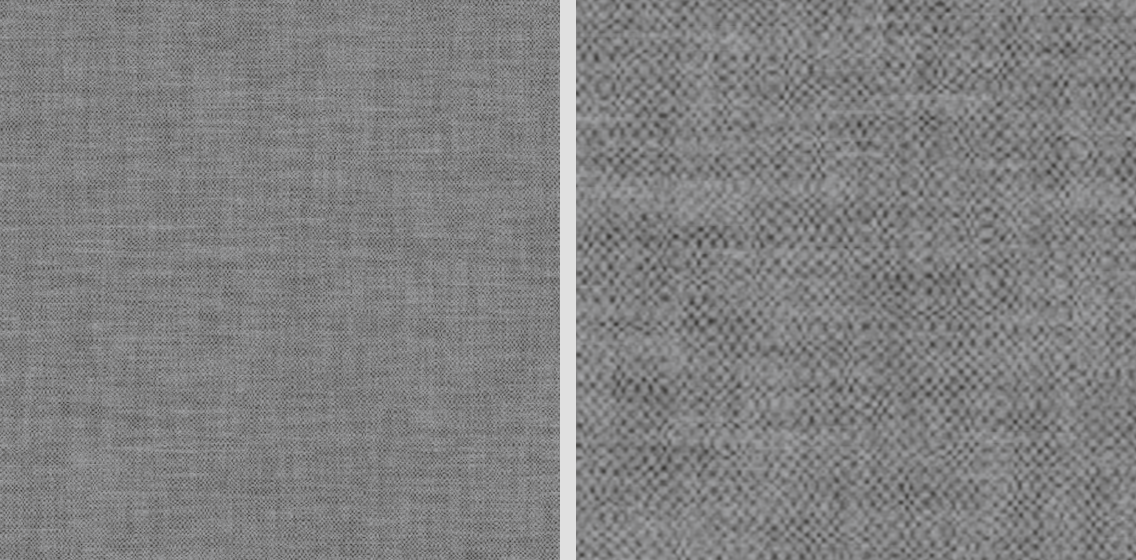
Left: the whole. Right: its middle third, enlarged.
Give the GLSL for this texture, as a three.js fragment shader.

```glsl
// Grey linen-like plain weave: fine staggered dark gaps between light yarns,
// with thin pale horizontal slubs and fainter vertical ones.
// A warped sine checker forms the weave; stretched value noise forms the yarns.
varying vec2 vUv;

const float PI = 3.14159265;
const vec2 THREADS = vec2(250.0, 222.0);   // warp and weft yarns per canvas
const vec3 MID_GREY = vec3(0.499, 0.499, 0.501);
const vec3 TONE_TINT = vec3(0.98, 1.0, 1.04); // cool lights, warm darks

float hash(vec2 cell) {
  vec3 p = fract(vec3(cell.xyx) * 0.1031);
  p += dot(p, p.yzx + 33.33);
  return fract((p.x + p.y) * p.z);
}

float noise(vec2 p) {
  vec2 cell = floor(p);
  vec2 f = fract(p);
  f = f * f * (3.0 - 2.0 * f);
  float low = mix(hash(cell), hash(cell + vec2(1.0, 0.0)), f.x);
  float high = mix(hash(cell + vec2(0.0, 1.0)), hash(cell + 1.0), f.x);
  return mix(low, high, f.y);
}

// Noise centred on zero, from -1 to 1
float signedNoise(vec2 p) {
  return 2.0 * noise(p) - 1.0;
}

// Uneven yarn spacing, in thread units
vec2 wander(vec2 uv, float amount) {
  float across = signedNoise(uv * vec2(110.0, 45.0) + 11.0);
  float up = signedNoise(uv * vec2(40.0, 105.0) + 47.0);
  return amount * vec2(across, up);
}

// Positive in the gaps, negative where a yarn crosses on top
float plainWeave(vec2 thread) {
  vec2 wave = sin(PI * thread);
  return wave.x * wave.y;
}

// Yarn character: single threads of long and short run
float yarn(vec2 uv, vec2 longRun, vec2 shortRun, float seed) {
  return 0.7 * signedNoise(uv * longRun + seed)
       + 0.6 * signedNoise(uv * shortRun + seed + 83.0);
}

// Sparse pale stretches of weft
float slub(vec2 uv, vec2 scale) {
  return smoothstep(0.72, 0.95, noise(uv * scale + 131.0));
}

void main() {
  vec2 thread = vUv * THREADS + wander(vUv, 0.55);

  // Single yarns in both directions
  float weft = yarn(vUv, vec2(13.0, 225.0), vec2(42.0, 250.0), 5.0);
  float warp = yarn(vUv, vec2(235.0, 12.0), vec2(255.0, 38.0), 17.0);
  float paleSlub = slub(vUv, vec2(12.0, 240.0));

  // Gaps deepen between thin yarns and close up under thick ones
  float weave = plainWeave(thread);
  float depth = 1.0 - 0.35 * weft - 0.3 * warp;
  depth += 0.45 * signedNoise(vUv * vec2(125.0, 150.0) + 211.0);
  depth *= 1.0 - 0.4 * paleSlub;
  float gap = (weave + 0.3 * weave * weave - 0.075) * max(depth, 0.1);

  // Crisp fibre grain and slight broad banding
  float grain = signedNoise(vUv * vec2(460.0, 500.0) + 307.0);
  float banding = signedNoise(vUv * vec2(8.0, 60.0) + 401.0)
                + signedNoise(vUv * vec2(60.0, 7.0) + 433.0);

  float tone = -0.096 * gap + 0.045 * weft + 0.036 * warp;
  tone += 0.042 * paleSlub + 0.056 * grain + 0.010 * banding;

  gl_FragColor = vec4(MID_GREY + tone * TONE_TINT, 1.0);
}
```
